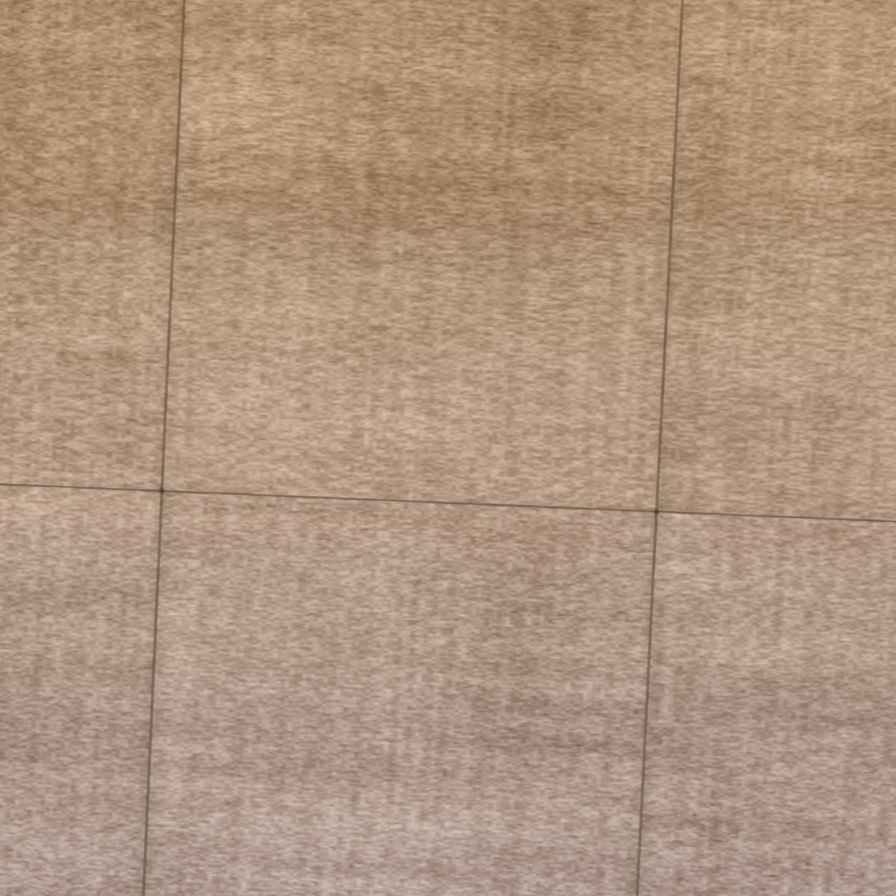
Write a WebGL 1 fragment shader that draws this texture.

```glsl
precision highp float;

// Large beige carpet tiles seen slightly askew, with thin brown seams.
// A sheared grid places the seams; stretched value noise at several scales
// makes the short fibres, faint ribs, worn streaks and blotches of the pile.

uniform vec2 u_resolution;

// Grid, in units of the canvas
const vec2  SEAM_ORIGIN   = vec2(0.160, 0.4596);
const vec2  TILE_PITCH    = vec2(0.551, 0.600);
const vec2  SHEAR         = vec2(0.0457, -0.0417);  // lean of upright and level seams
const float PITCH_SPREAD  = 0.005;                  // tiles widen towards the top

// Seams
const float UPRIGHT_HALF  = 0.0016;
const float LEVEL_HALF    = 0.0010;
const float SHADOW_HALF   = 0.0060;
const float UPRIGHT_DEPTH = 0.68;
const float LEVEL_DEPTH   = 0.80;
const vec3  SEAM_COLOR    = vec3(0.41, 0.32, 0.23);

// Pile colours from the bottom to the top
const vec3  PILE_LOW      = vec3(0.692, 0.607, 0.565);
const vec3  PILE_MIDDLE   = vec3(0.712, 0.609, 0.522);
const vec3  PILE_HIGH     = vec3(0.695, 0.571, 0.446);

// Strength of the surface variation
const float FIBRE_AMOUNT  = 0.120;
const float GRAIN_AMOUNT  = 0.120;
const float RIB_AMOUNT    = 0.040;
const float STREAK_AMOUNT = 0.060;
const float BLOTCH_AMOUNT = 0.045;
const float BAND_AMOUNT   = 0.020;
const float FLECK_AMOUNT  = 0.090;
const float TILE_AMOUNT   = 0.012;

float hash(vec2 p) {
  return fract(sin(dot(p, vec2(127.1, 311.7))) * 43758.5453);
}

// Value noise from -0.5 to 0.5
float noise(vec2 p) {
  vec2 cell = floor(p);
  vec2 f = fract(p);
  f = f * f * (3.0 - 2.0 * f);
  float low  = mix(hash(cell), hash(cell + vec2(1.0, 0.0)), f.x);
  float high = mix(hash(cell + vec2(0.0, 1.0)), hash(cell + vec2(1.0, 1.0)), f.x);
  return mix(low, high, f.y) - 0.5;
}

float seamMask(float dist, float halfWidth, float pixel) {
  return 1.0 - smoothstep(max(halfWidth - pixel, 0.0), halfWidth + pixel, dist);
}

// Brightness offset of the carpet pile
float pileTone(vec2 p, vec2 tile, float across) {
  vec2 q = p + tile * vec2(3.7, 5.3);
  q.y += 0.004 * noise(q * 22.0);                   // fibres wander a little
  float wear = 0.5 + noise(q * vec2(3.0, 5.0) + 17.0);
  float fibre = noise(q * vec2(85.0, 270.0));
  float grain = noise(q * vec2(210.0, 390.0) + 31.0);
  float rib = noise(q * vec2(130.0, 7.0) + 53.0);
  float streak = noise(q * vec2(5.0, 48.0) + 71.0);
  float blotch = noise(q * vec2(7.0, 9.0) + 89.0) + 0.5 * noise(q * 24.0);
  float fleck = smoothstep(0.27, 0.46, noise(q * vec2(100.0, 220.0) + 113.0));
  float band = exp(-pow((across - 0.58) / 0.13, 2.0));

  float tone = FIBRE_AMOUNT * fibre + GRAIN_AMOUNT * grain;
  tone += RIB_AMOUNT * rib + STREAK_AMOUNT * streak * (0.5 + wear);
  tone += BLOTCH_AMOUNT * blotch - FLECK_AMOUNT * fleck * wear;
  tone += TILE_AMOUNT * (hash(tile + 7.0) - 0.5);
  return tone - BAND_AMOUNT * band;
}

void main() {
  vec2 uv = gl_FragCoord.xy / u_resolution;
  float pixel = 1.0 / min(u_resolution.x, u_resolution.y);

  // Sheared tile grid
  vec2 straight = uv - SHEAR * uv.yx;
  vec2 pitch = TILE_PITCH + vec2(PITCH_SPREAD * uv.y, 0.0);
  vec2 grid = (straight - SEAM_ORIGIN) / pitch;
  vec2 tile = floor(grid);
  vec2 fromSeam = (fract(grid + 0.5) - 0.5) * pitch;
  vec2 dist = abs(fromSeam);

  // Warm top fading to a cooler, greyer bottom
  vec3 color = mix(PILE_LOW, PILE_MIDDLE, smoothstep(0.0, 0.55, uv.y));
  color = mix(color, PILE_HIGH, smoothstep(0.4, 1.0, uv.y));
  color += pileTone(straight, tile, fract(grid.y)) * vec3(0.97, 1.0, 1.03);

  // Soft shading beside the seams, and a pale edge under the level one
  float shade = exp(-dist.x / SHADOW_HALF) + 0.4 * exp(-dist.y / SHADOW_HALF);
  color *= 1.0 - 0.08 * shade;
  color += vec3(0.015, 0.025, 0.045) * seamMask(abs(fromSeam.y + 0.004), 0.0015, pixel);

  // Seam lines, uneven along their length
  float uneven = 0.9 + 0.35 * noise(straight.yx * vec2(60.0, 60.0));
  float upright = UPRIGHT_DEPTH * uneven * seamMask(dist.x, UPRIGHT_HALF, pixel);
  float level = LEVEL_DEPTH * uneven * seamMask(dist.y, LEVEL_HALF, pixel);
  color = mix(color, SEAM_COLOR, 1.0 - (1.0 - upright) * (1.0 - level));

  // Darker knot where seams cross
  color *= 1.0 - 0.3 * (1.0 - smoothstep(0.001, 0.005, length(fromSeam)));

  gl_FragColor = vec4(clamp(color, 0.0, 1.0), 1.0);
}
```
